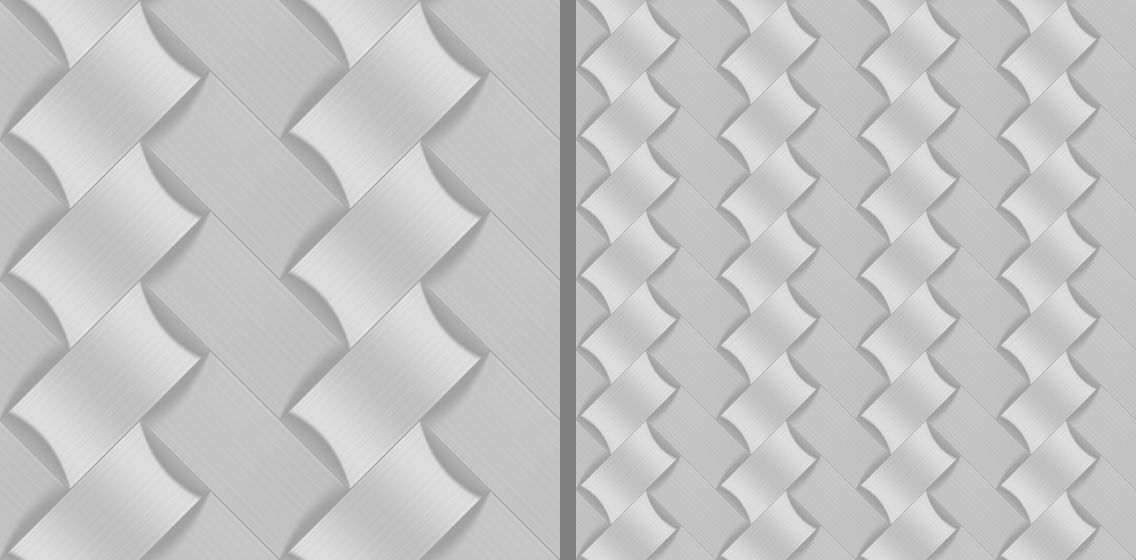
Left, the tile; right, the same tile 2 across and 2 down.
A WebGL 2 fragment shader for this pattern:

```glsl
#version 300 es
precision highp float;
// Woven diagonal ribbons in grey: a herringbone of 1 by 2 blocks, 2 repeats across and 4 down.
// Bright blocks bulge over, duller ones dip under; curved shadows close their short ends
// and layered sines brush fine streaks along each ribbon.

uniform vec2 u_resolution;
out vec4 outColor;

// Brushed streaks across a ribbon, w from 0 to 1, result near -1..1
float streaks(float w) {
    return 0.40 * sin(w * 119.0 + 2.0 * sin(w * 17.0))
         + 0.35 * sin(w * 71.0 + 1.3)
         + 0.25 * sin(w * 203.0 + 3.0 * sin(w * 29.0));
}

// How far the shadow reaches into a block, s measured from its pointed corner
float shadowReach(float s) {
    return 0.47 * s * (1.2 - s);
}

// Raised ribbon: bright towards both ends, grey in the middle
float raisedRibbon(float along, float across, float end, float s) {
    float bulge = smoothstep(0.05, 0.72, abs(along - 1.0));
    float tone = mix(0.755, 0.865, bulge) + 0.013 * streaks(across);
    tone -= 0.025 * smoothstep(0.3, 0.0, end);
    float reach = shadowReach(s);
    float shadow = mix(0.70, 0.615, clamp(end / (reach + 0.01), 0.0, 1.0));
    return mix(shadow, tone, smoothstep(-0.01, 0.02 + 0.05 * s, end - reach));
}

// Lower ribbon: flat grey with a softer shadow where it dips under
float loweredRibbon(float along, float across, float end, float s) {
    float tone = 0.765 + 0.015 * cos(along * 2.4 - 1.2) * (1.0 - across);
    tone += 0.011 * streaks(1.0 - across);
    float lit = smoothstep(-0.10 * s - 0.01, 0.02 + 0.13 * s, end - 0.7 * shadowReach(s));
    return mix(0.635, tone, lit);
}

// Grey level at a point, in units of half a block diagonal, y downwards
float weave(vec2 p) {
    vec2 q = vec2(p.x + p.y, p.y - p.x) * 0.5;
    vec2 cell = floor(q);
    vec2 f = q - cell;

    // The cell index picks the ribbon and which half of the block this is
    float k = mod(cell.x - cell.y, 4.0);
    bool raised = k > 0.5 && k < 2.5;
    float along = raised ? f.y : f.x;
    float across = raised ? f.x : f.y;
    if (k < 1.5) along += 1.0;

    float end = min(along, 2.0 - along);
    float s = along < 1.0 ? across : 1.0 - across;
    float tone = raised ? raisedRibbon(along, across, end, s)
                        : loweredRibbon(along, across, end, s);

    // Thin seam along the long sides, with a faint lit rim inside it
    float side = min(across, 1.0 - across);
    tone += 0.02 * smoothstep(0.035, 0.015, side) * smoothstep(0.0, 0.15, end);
    return mix(0.64, tone, smoothstep(0.001, 0.013, side));
}

void main() {
    // Average 3 by 3 samples per pixel for smooth edges
    float grey = 0.0;
    for (int j = 0; j < 3; j++) {
        for (int i = 0; i < 3; i++) {
            vec2 offset = (vec2(i, j) - 1.0) / 3.0;
            vec2 uv = (gl_FragCoord.xy + offset) / u_resolution;
            grey += weave(8.0 * vec2(uv.x, 1.0 - uv.y));
        }
    }
    outColor = vec4(vec3(grey / 9.0), 1.0);
}
```
